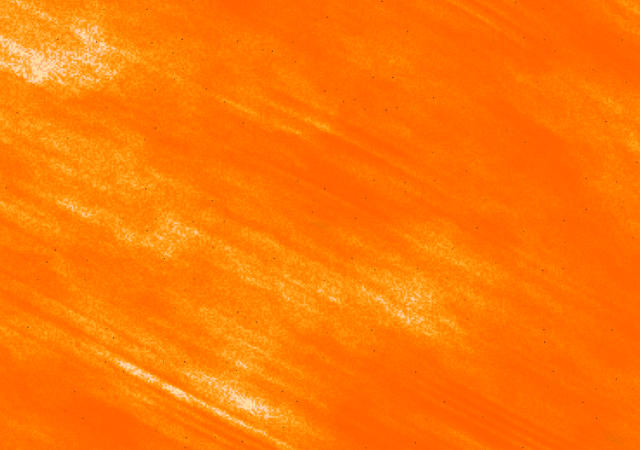
Write a Shadertoy shader that draws this texture.

```glsl
const float STROKE_ANGLE = 0.46;               // downward tilt, radians
const vec2  BROAD_SCALE = vec2(1.3, 3.6);      // along, across the stroke
const vec2  PATCH_SCALE = vec2(3.6, 10.0);
const vec2  RAGGED_SCALE = vec2(11.0, 30.0);
const vec2  BRISTLE_SCALE = vec2(1.8, 95.0);
const vec2  DAB_CELL = vec2(0.56, 0.34);
const vec2  DAB_RADIUS = vec2(0.20, 0.085);
const float DAB_SHARE = 0.32;
const float DAB_GAIN = 1.1;
const float BROAD_GAIN = 0.62;
const float PATCH_GAIN = 0.42;
const float RAGGED_GAIN = 0.30;
const float GRAIN_GAIN = 0.27;
const float GRAIN_SCALE = 260.0;
const float SPECK_SCALE = 45.0;
const float SPECK_SHARE = 0.06;
const float DENSE_GREEN = 0.355;               // green level of thick paint
const float THIN_GREEN = 0.090;                // green gained as paint thins
const float THIN_CONTRAST = 0.60;
const vec3  SMUDGE = vec3(0.76, 0.40, 0.02);
const vec3  SPECK = vec3(0.50, 0.20, 0.02);

float hash(vec2 p) {
    vec3 h = fract(p.xyx * 0.1031);
    h += dot(h, h.yzx + 33.33);
    return fract((h.x + h.y) * h.z);
}

vec2 hash2(vec2 p) {
    return vec2(hash(p + 17.0), hash(p + 71.0));
}

float noise(vec2 p) {
    vec2 i = floor(p), f = fract(p);
    f = f * f * (3.0 - 2.0 * f);
    return mix(mix(hash(i), hash(i + vec2(1, 0)), f.x),
               mix(hash(i + vec2(0, 1)), hash(i + vec2(1, 1)), f.x), f.y);
}

// Value noise scaled to zero mean and about unit deviation
float signedNoise(vec2 p) {
    return (noise(p) - 0.5) / 0.214;
}

float fbm(vec2 p) {
    float sum = 0.0, gain = 0.8;
    for (int i = 0; i < 4; i++) {
        sum += gain * signedNoise(p);
        p = p * 2.03 + 19.7;
        gain *= 0.6;
    }
    return sum;
}

// Ends of brush strokes: thin paint with a crisp leading rim
float strokeEnds(vec2 q) {
    float thin = 0.0;
    vec2 cell = floor(q / DAB_CELL);
    float ragged = 0.07 * fbm(q * 14.0);
    for (int y = -1; y <= 1; y++)
    for (int x = -1; x <= 1; x++) {
        vec2 id = cell + vec2(x, y);
        if (hash(id + 5.0) > DAB_SHARE) continue;
        vec2 centre = (id + 0.2 + 0.6 * hash2(id)) * DAB_CELL;
        vec2 d = (q - centre) / (DAB_RADIUS * mix(0.6, 1.15, hash(id + 43.0)));
        float inside = 1.0 - smoothstep(0.92, 1.06, length(d) + ragged);
        float lead = smoothstep(-0.7, 0.8, dot(d, vec2(0.75, -0.66)));
        thin = max(thin, inside * lead);
    }
    return thin;
}

// Long parallel hair lines, strong only inside some ribbons
float bristles(vec2 q) {
    float ribbon = smoothstep(0.45, 0.8, noise(q * vec2(1.7, 5.0) + 61.0));
    float lines = 0.8 * signedNoise(q * BRISTLE_SCALE)
                + 0.5 * signedNoise(q * BRISTLE_SCALE * vec2(2.5, 0.43) + 37.0);
    return lines * mix(0.17, 0.75, ribbon);
}

float specks(vec2 p) {
    vec2 g = p * SPECK_SCALE, id = floor(g);
    float d = length(fract(g) - 0.2 - 0.6 * hash2(id));
    float present = step(hash(id + 9.0), SPECK_SHARE);
    return present * (1.0 - smoothstep(0.03, 0.12, d)) * mix(0.3, 1.0, hash(id + 3.0));
}

void mainImage(out vec4 fragColor, in vec2 fragCoord) {
    vec2 p = (fragCoord - 0.5 * iResolution.xy) / iResolution.y;

    // Stroke coordinates, gently bent
    float c = cos(STROKE_ANGLE), s = sin(STROKE_ANGLE);
    vec2 q = vec2(c * p.x - s * p.y, s * p.x + c * p.y);
    q.y += 0.09 * noise(q * vec2(1.4, 1.8) + 4.0);
    vec2 torn = q + 0.012 * vec2(fbm(q * 7.0), fbm(q * 7.0 + 50.0));

    // Thinness of the paint, in deviations from the mean
    float thin = -0.12 - 0.3 * p.x;
    thin += BROAD_GAIN * fbm(torn * BROAD_SCALE + 12.0);
    thin += PATCH_GAIN * signedNoise(torn * PATCH_SCALE + 27.0);
    thin += RAGGED_GAIN * fbm(torn * RAGGED_SCALE + 8.0);
    thin += DAB_GAIN * strokeEnds(q) + bristles(q);
    thin += GRAIN_GAIN * signedNoise(p * GRAIN_SCALE + 300.0);

    // Paint colour: thin paint turns yellow, then pale
    float green = min(DENSE_GREEN + THIN_GREEN * exp(THIN_CONTRAST * thin), 0.86);
    float pale = max(green - 0.44, 0.0) / 0.22;
    vec3 color = vec3(1.0, green, min(0.19 * pale * pale * pale, 0.6));

    // Dull smudges and dust
    float smudge = smoothstep(0.90, 1.0, noise(q * vec2(5.0, 16.0) + 90.0));
    color = mix(color, SMUDGE, 0.45 * smudge * noise(q * vec2(20.0, 120.0)));
    color = mix(color, SPECK, 0.8 * specks(p));

    fragColor = vec4(color, 1.0);
}
```
